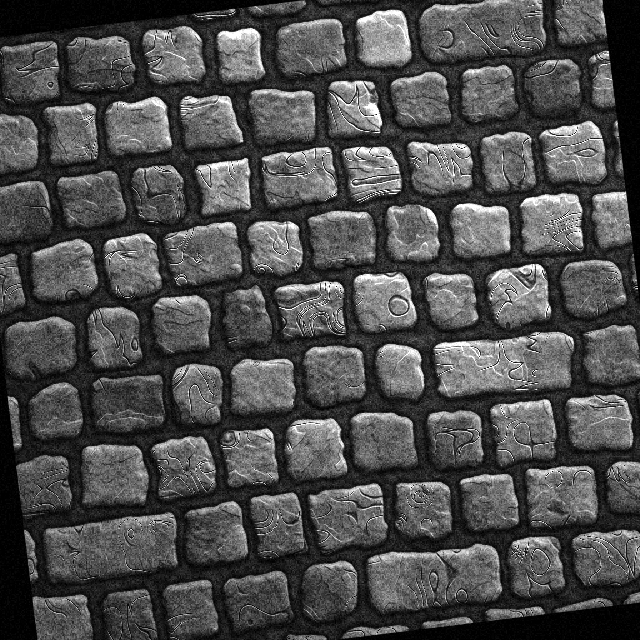
This texture is drawn by a Shadertoy shader. Its source:

```glsl
// Worn cobblestone paving in grainy black and white, on a tilted square over black.
// Stones are rounded boxes in jittered rows; a height field of domes, chips, cracks
// and grit is lit from the upper right by finite differences.

const float TILT = 0.122;
const vec2 CELL = vec2(0.109, 0.106);
const vec2 LIGHT_DIR = vec2(0.45, 0.89);

struct Surface {
    float height;
    float dist;   // signed distance to the stone outline
    float chips;
    float crack;
    vec2 id;
};

float hash(vec2 p) {
    vec3 h = fract(vec3(p.xyx) * 0.1031);
    h += dot(h, h.yzx + 33.33);
    return fract((h.x + h.y) * h.z);
}

float noise(vec2 p) {
    vec2 i = floor(p), f = fract(p);
    f = f * f * (3.0 - 2.0 * f);
    float low = mix(hash(i), hash(i + vec2(1, 0)), f.x);
    float high = mix(hash(i + vec2(0, 1)), hash(i + vec2(1, 1)), f.x);
    return mix(low, high, f.y);
}

mat2 rotation(float a) {
    return mat2(cos(a), -sin(a), sin(a), cos(a));
}

float fbm(vec2 p) {
    float sum = 0.0, amp = 0.533;
    for (int i = 0; i < 4; i++) {
        sum += amp * noise(p);
        p = rotation(0.6) * p * 2.1 + 17.3;
        amp *= 0.5;
    }
    return sum;
}

float roundedBox(vec2 p, vec2 halfSize, float radius) {
    vec2 d = abs(p) - halfSize + radius;
    return length(max(d, 0.0)) + min(max(d.x, d.y), 0.0) - radius;
}

// Jittered position of the joint left of a column, in cell units
float jointAt(float column, float row) {
    return column + 0.26 * (hash(vec2(column, row) + 40.0) - 0.5);
}

// Outline distance in x, stone id in yz
vec3 stoneAt(vec2 q) {
    float v = q.y / CELL.y + 0.35 * noise(vec2(q.x * 3.0, q.y * 1.5) + 9.0) + 20.3;
    float row = floor(v);
    float u = q.x / CELL.x + hash(vec2(row, 3.0)) * 2.0 + 40.0;
    float column = floor(u);
    if (u < jointAt(column, row)) column -= 1.0;
    else if (u >= jointAt(column + 1.0, row)) column += 1.0;

    // Some neighbouring pairs become one long stone
    float pair = floor(column * 0.5) * 2.0;
    bool isLong = hash(vec2(pair, row) + 71.0) < 0.13;
    float first = isLong ? pair : column;
    float left = jointAt(first, row);
    float right = jointAt(first + (isLong ? 2.0 : 1.0), row);

    vec2 id = vec2(first, row);
    vec2 local = vec2(u - 0.5 * (left + right), v - row - 0.5) * CELL;
    local.y += 0.006 * (hash(id + 5.0) - 0.5);
    local = rotation((isLong ? 0.06 : 0.13) * (hash(id + 11.0) - 0.5)) * local;
    vec2 joint = 0.0058 + 0.005 * vec2(hash(id + 21.0), hash(id + 31.0));
    vec2 halfSize = 0.5 * CELL * vec2(right - left, 1.0) - joint;
    return vec3(roundedBox(local, halfSize, 0.010 + 0.014 * hash(id + 8.0)), id);
}

Surface surfaceAt(vec2 q) {
    Surface s;
    vec2 wobble = vec2(noise(q * 24.0), noise(q * 24.0 + 50.0)) - 0.5;
    vec2 ragged = vec2(noise(q * 75.0), noise(q * 75.0 + 50.0)) - 0.5;
    vec3 stone = stoneAt(q + 0.009 * wobble + 0.005 * ragged);
    s.dist = stone.x;
    s.id = stone.yz;

    // Each stone breaks along its own direction
    vec2 grainPos = rotation(6.28 * hash(s.id)) * q + s.id * 3.7;
    float relief = fbm(grainPos * vec2(11.0, 19.0));
    s.chips = 0.5 * smoothstep(0.41, 0.46, relief) + 0.5 * smoothstep(0.56, 0.60, relief);
    float vein = abs(noise(grainPos * vec2(17.0, 26.0) + 6.0 * wobble.x) - 0.5);
    s.crack = (1.0 - smoothstep(0.0, 0.055, vein))
            * smoothstep(0.48, 0.62, noise(grainPos * 13.0 + 30.0));

    float t = clamp(-s.dist / 0.016, 0.0, 1.0);
    float dome = 0.010 * t * (2.0 - t);
    float roughness = 0.5 + hash(s.id + 61.0);
    float grit = 0.0022 * noise(q * 48.0) + 0.0016 * roughness * noise(q * 135.0);
    float face = 0.0036 * s.chips - 0.0028 * s.crack + 0.006 * noise(grainPos * 15.0);
    float gravel = 0.004 * noise(q * 95.0);
    s.height = dome + grit + mix(gravel, face, smoothstep(0.0, 0.3, t));
    return s;
}

void mainImage(out vec4 fragColor, in vec2 fragCoord) {
    vec2 p = (fragCoord - 0.5 * iResolution.xy) / min(iResolution.x, iResolution.y);
    vec2 q = rotation(-TILT) * p;
    q = vec2(dot(p, vec2(cos(TILT), sin(TILT))), dot(p, vec2(-sin(TILT), cos(TILT))));

    // Slope towards the light
    float eps = 0.0012;
    Surface s = surfaceAt(q);
    vec2 slope = vec2(surfaceAt(q + vec2(eps, 0)).height,
                      surfaceAt(q + vec2(0, eps)).height) - s.height;
    float facing = -dot(slope / eps, LIGHT_DIR);
    float lit = facing / sqrt(1.0 + facing * facing);

    // Stone faces: own grey, mottling, pale chips, dark cracks and rims
    float stoneTone = 0.31 + 0.20 * hash(s.id + 91.0);
    stoneTone += 0.22 * (fbm(q * 38.0) - 0.5);
    stoneTone += (s.chips - 0.5) * 0.24 * (hash(s.id + 13.0) - 0.2);
    stoneTone *= 1.0 - 0.5 * s.crack;
    stoneTone *= mix(0.6, 1.0, smoothstep(0.0, -0.008, s.dist));
    stoneTone = stoneTone * (1.0 + 0.8 * lit) + 0.2 * smoothstep(0.35, 0.8, lit);

    // Gritty joints, darkest against the stones
    float jointTone = (0.08 + 0.15 * fbm(q * 60.0)) * (1.0 + 0.7 * lit);
    jointTone *= mix(0.4, 1.0, smoothstep(0.0, 0.008, s.dist));

    float tone = mix(jointTone, stoneTone, smoothstep(0.0015, -0.0015, s.dist));
    tone *= 1.28 - 0.55 * smoothstep(0.0, 0.95, length(p - vec2(0.15, 0.25)));

    // Black surround and film grain
    float edge = max(abs(q.x), abs(q.y)) - 0.499;
    tone *= smoothstep(0.001, -0.001, edge);
    vec2 speck = floor((p + 1.0) * 512.0);
    float grain = hash(speck) + hash(speck + 700.0) - 1.0;
    tone += grain * mix(0.05, 0.16, smoothstep(0.0, 0.3, tone));
    fragColor = vec4(vec3(clamp(tone, 0.0, 1.0)), 1.0);
}
```
